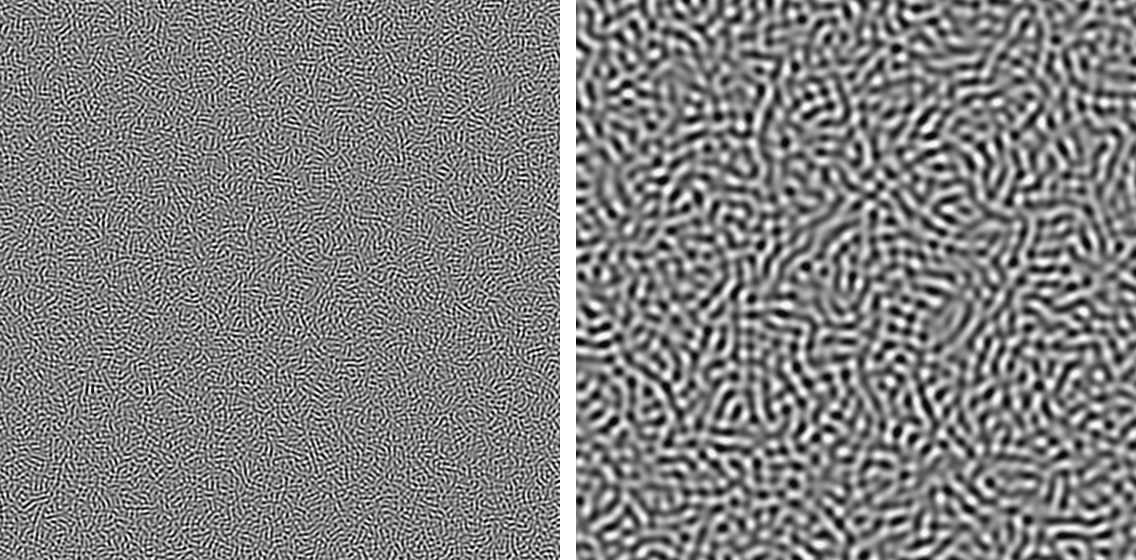
Left, the full canvas; right, a detail of the centre.
A three.js fragment shader for this texture:

```glsl
varying vec2 vUv;

const float TAU = 6.2831853;

vec3 hash3(vec2 cell) {
  vec3 p = fract(cell.xyx * vec3(0.1031, 0.1030, 0.0973));
  p += dot(p, p.yxz + 33.33);
  return fract((p.xxy + p.yzz) * p.zyx);
}

// Gradient noise whose ramps are short waves, giving grains of one even size
float waveNoise(vec2 p) {
  vec2 cell = floor(p);
  float sum = 0.0;
  for (int y = -2; y <= 2; y++) {
    for (int x = -2; x <= 2; x++) {
      vec2 corner = cell + vec2(float(x), float(y));
      vec3 rnd = hash3(corner + 17.0);
      vec2 offset = p - corner - 0.5 - 0.6 * (rnd.xy - 0.5);
      float angle = TAU * rnd.z;
      float phase = TAU * fract(rnd.x * 7.31 + rnd.y * 3.17);
      vec2 gradient = vec2(cos(angle), sin(angle));
      float falloff = exp(-0.95 * dot(offset, offset));
      sum += falloff * cos(TAU * dot(gradient, offset) + phase);
    }
  }
  return sum;
}

void main() {
  // Soft grey maze, about a hundred grains across
  float grey = 0.5 + 0.228 * waveNoise(vUv * 102.0);
  gl_FragColor = vec4(vec3(clamp(grey, 0.04, 0.97)), 1.0);
}
```
